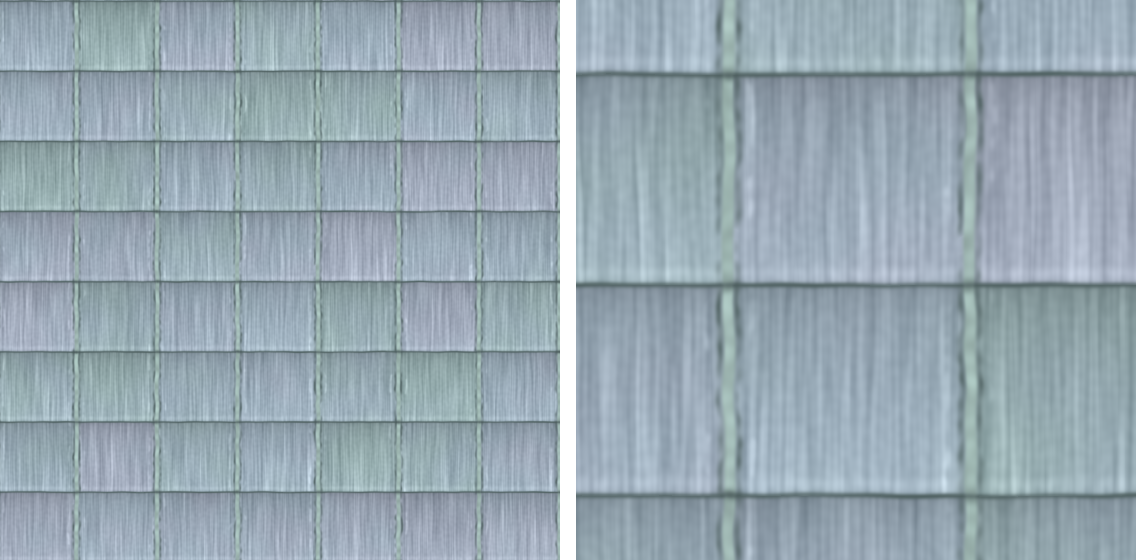
Left: the whole. Right: its middle third, enlarged.
A three.js fragment shader for this texture:

```glsl
// Wall of brushed, iridescent glass tiles with pale green upright joints and dark level seams.
#define GRID vec2(6.957, 7.983)
#define GRID_SHIFT vec2(0.049, 0.033)
#define JOINT_HALF 0.0036
#define SEAM_HALF 0.0018
#define STREAKS 22.0
#define STREAK_GAIN 0.15
#define GREEN vec3(0.575, 0.665, 0.670)
#define BLUE vec3(0.592, 0.660, 0.712)
#define LAVENDER vec3(0.612, 0.648, 0.712)
#define JOINT_COLOR vec3(0.640, 0.740, 0.715)
#define GRIME vec3(0.310, 0.380, 0.380)

varying vec2 vUv;

float hash(vec2 p) {
  vec3 q = fract(vec3(p.xyx) * 0.1031);
  q += dot(q, q.yzx + 33.33);
  return fract((q.x + q.y) * q.z);
}

vec2 gradientAt(vec2 p) {
  float a = 6.2832 * hash(p);
  return vec2(cos(a), sin(a));
}

// Gradient noise, roughly -0.7 to 0.7
float noise(vec2 p) {
  vec2 i = floor(p), f = fract(p);
  vec2 u = f * f * f * (f * (f * 6.0 - 15.0) + 10.0);
  vec2 e = vec2(1.0, 0.0);
  float low = mix(dot(gradientAt(i), f), dot(gradientAt(i + e), f - e), u.x);
  float high = mix(dot(gradientAt(i + e.yx), f - e.yx),
                   dot(gradientAt(i + 1.0), f - 1.0), u.x);
  return mix(low, high, u.y);
}

float bell(float x, float width) {
  return exp(-x * x / (width * width));
}

// Each tile has its own tint, drifting slightly across its face
vec3 tileTint(vec2 cell, vec2 p) {
  float hue = hash(cell + 7.3) + 0.3 * noise(p * 13.0);
  vec3 tint = mix(GREEN, BLUE, smoothstep(0.0, 0.6, hue));
  tint = mix(tint, LAVENDER, smoothstep(0.55, 1.0, hue));
  return tint * (0.99 + 0.025 * hash(cell + 31.7));
}

// Fine, straight upright brushing, fading in and out along its length
float brushing(vec2 g, vec2 cell) {
  vec2 q = g + vec2(0.006 * noise(g * 2.0), 0.0) + 17.0 * hash(cell + 3.1);
  float fine = noise(q * vec2(STREAKS * 1.9, 2.2));
  float broad = noise(q * vec2(STREAKS, 0.7) + 40.0);
  float glint = max(noise(q * vec2(STREAKS * 0.9, 0.8) + 90.0) - 0.22, 0.0);
  return 0.55 * fine + 0.6 * broad + 1.5 * glint;
}

void main() {
  vec2 g = vUv * GRID + GRID_SHIFT;
  vec2 cell = floor(g);

  // Signed distances to the nearest joint and seam, with ragged edges
  vec2 d = (fract(g + 0.5) - 0.5) / GRID;
  d.x += 0.0020 * noise(vUv * vec2(20.0, 38.0));
  d.y += 0.0012 * noise(vUv * vec2(30.0, 20.0) + 50.0);
  float side = abs(d.x);
  float rag = noise(vUv * vec2(70.0, 90.0) + 11.0);
  float patchy = noise(vUv * vec2(14.0, 24.0) + 70.0);

  // Brushed glass, darker beneath each seam and paler at its foot
  vec3 color = tileTint(cell, vUv);
  color += STREAK_GAIN * brushing(g, cell);
  color += 0.03 * noise(vUv * 150.0);
  color *= 0.955 + 0.09 * smoothstep(1.0, 0.1, fract(g.y));
  float below = step(d.y, 0.0);
  color *= 1.0 - 0.13 * below * exp(d.y / 0.014);
  color += 0.045 * (1.0 - below) * bell(d.y - 0.007, 0.004);

  // Frosted drips along the tile sides
  float frost = bell(side - 0.0125 - 0.005 * patchy, 0.0022);
  color += 0.09 * frost * smoothstep(0.0, 0.45, patchy + 0.5 * rag);

  // Upright joint with broken grime along both edges
  float edge = bell(side - JOINT_HALF - 0.0017 - 0.001 * rag, 0.0022);
  float lean = 0.12 * sign(d.x) * noise(vUv * vec2(9.0, 16.0) + 25.0);
  float wear = clamp(0.40 + 0.75 * patchy + 0.6 * rag + lean, 0.05, 0.85);
  float strip = 1.0 - smoothstep(JOINT_HALF - 0.0018, JOINT_HALF + 0.0016, side);
  vec3 joint = JOINT_COLOR * (1.0 + 0.18 * rag + 0.12 * patchy);
  color = mix(color, joint, 0.9 * strip);
  color = mix(color, GRIME, edge * wear);

  // Level seam, fainter over the joint, with dark knots where they cross
  float seam = bell(d.y, SEAM_HALF);
  color = mix(color, GRIME, seam * (0.80 + 0.3 * patchy) * (1.0 - 0.35 * strip));
  float knot = bell(length(d * vec2(0.8, 1.2)), 0.0046);
  color = mix(color, GRIME * 0.85, knot * clamp(0.5 + 0.6 * rag, 0.0, 1.0));

  gl_FragColor = vec4(clamp(color, 0.0, 1.0), 1.0);
}
```
